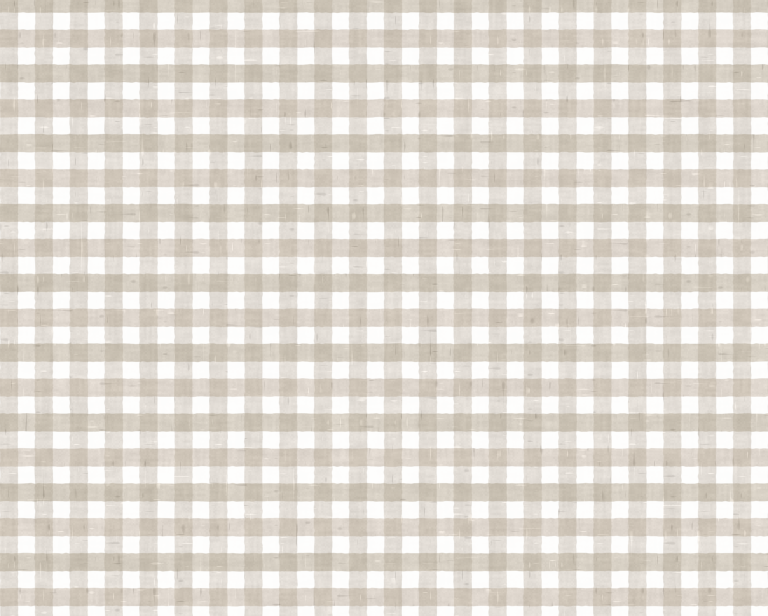
Give the GLSL for this pattern, as a WebGL 2 fragment shader.

```glsl
#version 300 es
precision highp float;
// Beige and white gingham check on woven linen, with uneven threads and small slubs.

uniform vec2 u_resolution;
out vec4 fragColor;

const float REPEATS = 22.0;      // checks across the canvas width
const float BAND_WIDTH = 0.515;  // dyed share of each repeat
const float ROW_START = 0.285;   // lower edge of the first row band

const vec3 WHITE = vec3(0.995, 0.994, 0.99);
const vec3 COLUMN = vec3(0.888, 0.867, 0.84);
const vec3 ROW_LIGHT = vec3(0.872, 0.840, 0.805);
const vec3 ROW_DARK = vec3(0.846, 0.818, 0.772);
const vec3 CROSS_LIGHT = vec3(0.808, 0.770, 0.718);
const vec3 CROSS_DARK = vec3(0.785, 0.752, 0.696);

float hash(vec2 p) {
    return fract(sin(dot(p, vec2(127.1, 311.7))) * 43758.5453);
}

float noise(vec2 p) {
    vec2 i = floor(p);
    vec2 f = fract(p);
    f = f * f * (3.0 - 2.0 * f);
    float low = mix(hash(i), hash(i + vec2(1.0, 0.0)), f.x);
    float high = mix(hash(i + vec2(0.0, 1.0)), hash(i + vec2(1.0, 1.0)), f.x);
    return mix(low, high, f.y);
}

// Coverage of a repeating band that begins at start, softened by blur
float band(float x, float start, float width, float blur) {
    float centre = start + 0.5 * width;
    float d = abs(fract(x - centre + 0.5) - 0.5) - 0.5 * width;
    return 1.0 - smoothstep(-blur, blur, d);
}

// Signed brightness of threads running along the x axis of p
float threads(vec2 p) {
    float fine = noise(p * vec2(2.6, 13.0)) - 0.5;
    float broad = noise(p * vec2(0.7, 6.0) + 41.0) - 0.5;
    return fine + 0.6 * broad;
}

// Sparse short streaks lying along the x axis of p
float slubs(vec2 p, float threshold) {
    return smoothstep(threshold, 1.0, noise(p * vec2(2.2, 12.0)));
}

void main() {
    vec2 p = gl_FragCoord.xy / u_resolution.x * REPEATS;
    float blur = max(0.8 * REPEATS / u_resolution.x, 0.02);

    // Slightly wavering band edges
    float waverX = 0.025 * (noise(p * vec2(1.0, 9.0)) - 0.5);
    float waverY = 0.025 * (noise(p * vec2(9.0, 1.0) + 17.0) - 0.5);
    float column = band(p.x + waverX, 0.0, BAND_WIDTH, blur);
    float row = band(p.y + waverY, ROW_START, BAND_WIDTH, blur);

    // Every second row is dyed a little darker
    float darkRow = mod(floor(p.y - ROW_START + 0.2), 2.0);
    vec3 rowColor = mix(ROW_LIGHT, ROW_DARK, darkRow);
    vec3 crossColor = mix(CROSS_LIGHT, CROSS_DARK, darkRow);
    vec3 color = mix(mix(WHITE, COLUMN, column), mix(rowColor, crossColor, column), row);

    // Weave shows in the dyed cloth and hardly at all in the white
    float dye = max(column, row);
    float weft = threads(p);
    float warp = threads(p.yx + 73.0);
    float grain = hash(floor(p * 20.0)) - 0.5;
    float patches = noise(p * 0.6 + 9.0) - 0.5;
    float weave = 0.028 * (weft + warp) + 0.018 * grain + 0.012 * patches;
    color += weave * mix(0.1, 1.0, dye);

    // Pale and dark slubs in both thread directions
    float pale = slubs(p + 11.0, 0.88) + slubs(p.yx + 29.0, 0.88);
    float dark = slubs(p + 53.0, 0.9) + slubs(p.yx + 67.0, 0.88);
    color += dye * (0.07 * pale - 0.08 * dark);

    fragColor = vec4(clamp(color, 0.0, 1.0), 1.0);
}
```
